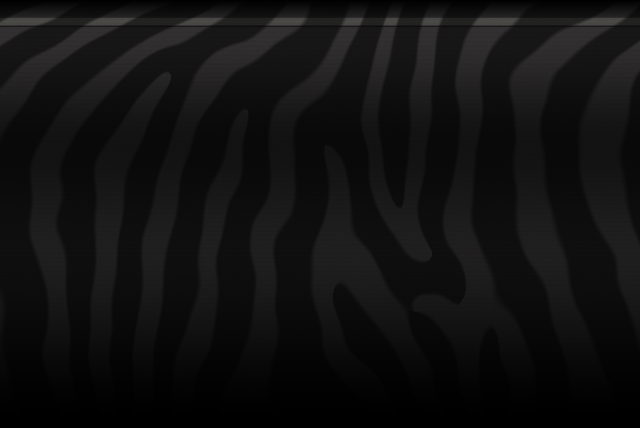
A WebGL 1 fragment shader for this pattern:

```glsl
precision highp float;
// Dark zebra stripes on a softly lit panel with a bright bevel near the top.

uniform vec2 u_resolution;

const float TAU = 6.2831853;

float hash(vec2 p) {
  vec3 q = fract(p.xyx * vec3(0.1031, 0.1030, 0.0973));
  q += dot(q, q.yzx + 33.33);
  return fract((q.x + q.y) * q.z);
}

float noise(vec2 p) {
  vec2 i = floor(p), f = fract(p);
  f = f * f * (3.0 - 2.0 * f);
  return mix(mix(hash(i), hash(i + vec2(1.0, 0.0)), f.x),
             mix(hash(i + vec2(0.0, 1.0)), hash(i + 1.0), f.x), f.y);
}

// One whole turn of phase around a point: a stripe ends there.
float fork(vec2 p, float x, float y) {
  return atan((p.y - y) * 0.5, p.x - x) / TAU;
}

// Stripe number at p: leaning bands, wobbled and split by forks.
float stripePhase(vec2 p) {
  float lean = 0.7 + 1.5 * (1.0 - smoothstep(0.35, 0.95, p.x))
             + 0.9 * smoothstep(1.0, 1.5, p.x);
  float above = max(p.y - 0.58, 0.0), below = max(0.65 - p.y, 0.0);
  float x = p.x - lean * above * above;
  float sway = cos(min(7.4 * (p.x - 0.08), TAU));
  x -= 0.28 * sway * below * below / (below + 0.15);

  // Rotated noise keeps the bends from lining up in rows
  vec2 r = mat2(0.8, 0.6, -0.6, 0.8) * p;
  x += 0.07 * (noise(r * 4.5 + 3.7) - 0.5);
  x += 0.03 * (noise(r * 11.0 + 17.0) - 0.5);

  // Narrower stripes in the middle
  float phase = x / 0.18 + 1.3 * smoothstep(0.55, 1.25, x);

  // Stripes that end upward, downward, and upward near the bottom
  for (int i = 0; i < 3; i++) {
    float k = float(i);
    phase += fork(p, 0.40 + 0.18 * k, 0.82 - 0.08 * k);
    phase -= fork(p, 0.94 + 0.07 * k, 0.52 - 0.11 * k);
    phase += fork(p, 0.78 + 0.19 * k, 0.32 - 0.05 * k);
  }
  return phase;
}

float band(float y, float low, float high, float soft) {
  return smoothstep(low - soft, low + soft, y)
       * (1.0 - smoothstep(high - soft, high + soft, y));
}

void main() {
  vec2 p = gl_FragCoord.xy / u_resolution.y;
  float y = p.y;

  // Stripes with uneven widths and soft edges
  float wave = cos(TAU * stripePhase(p));
  wave += 0.6 * (noise(p * 6.0 + 41.0) - 0.5);
  float stripe = smoothstep(-0.05, 0.5, wave);

  // Vertical lighting: glow in the lower middle and below the bevel
  float glow = smoothstep(0.0, 0.42, y) * (1.0 - 0.4 * smoothstep(0.42, 0.66, y));
  glow += 0.95 * smoothstep(0.66, 0.93, y);
  float rim = smoothstep(0.956, 0.961, y);
  glow = mix(glow, 1.25 * clamp((1.0 - y) / 0.042, 0.0, 1.0), rim);

  vec3 dark = vec3(0.060, 0.057, 0.057) * glow;
  vec3 light = vec3(0.124, 0.119, 0.120) * glow;

  // Bevel highlight and the groove under it
  float bevel = band(y, 0.941, 0.958, 0.0015);
  dark = mix(dark, vec3(0.135, 0.134, 0.13), bevel);
  light = mix(light, vec3(0.285, 0.283, 0.272), bevel);
  vec3 color = mix(dark, light, stripe);
  color *= 1.0 - 0.45 * band(y, 0.937, 0.940, 0.001);

  // Faint brushed lines and grain
  float brushed = sin(TAU * 95.0 * y) * (0.4 + 0.6 * noise(p * vec2(8.0, 60.0)));
  float grain = hash(floor(p * 340.0)) - 0.5;
  color *= 1.0 + 0.03 * brushed + 0.03 * grain;

  color *= smoothstep(0.005, 0.011, y);
  gl_FragColor = vec4(color, 1.0);
}
```
